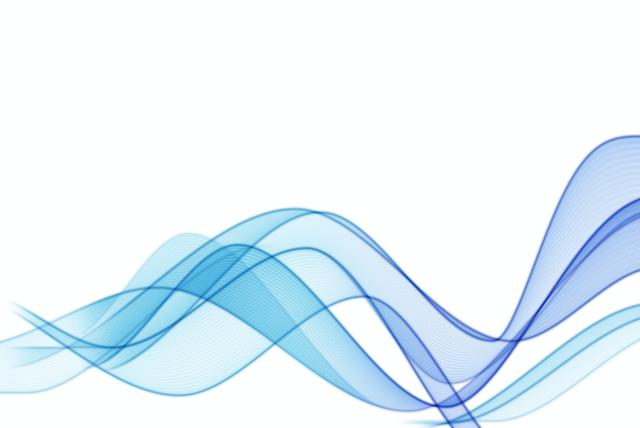
A Shadertoy shader for this background:

```glsl
#define EDGE_WIDTH 0.34
#define GLOW_WIDTH 2.2
#define GLOW_AMOUNT 0.22
#define THREADS 22.0
#define THREAD_AMOUNT 0.3
#define CYAN_FILL vec3(0.30, 0.77, 0.91)
#define BLUE_FILL vec3(0.16, 0.44, 0.88)
#define CYAN_EDGE vec3(0.10, 0.58, 0.80)
#define BLUE_EDGE vec3(0.04, 0.20, 0.72)
#define PAPER vec3(0.995, 1.0, 1.0)

// Height of a wave easing through four turning points.
// Skew above one makes the last rise steeper at its start.
float wave(float x, vec4 turnX, vec4 turnY, float skew) {
    float last = clamp((x - turnX.z) / (turnX.w - turnX.z), 0.0, 1.0);
    last = 1.0 - pow(1.0 - last, skew);
    return turnY.x
        + (turnY.y - turnY.x) * smoothstep(turnX.x, turnX.y, x)
        + (turnY.z - turnY.y) * smoothstep(turnX.y, turnX.z, x)
        + (turnY.w - turnY.z) * last * last * (3.0 - 2.0 * last);
}

// Wave height, and signed distance from the point to the wave.
vec2 curve(vec2 p, vec4 turnX, vec4 turnY, float skew) {
    float h = wave(p.x, turnX, turnY, skew);
    float slope = (wave(p.x + 0.1, turnX, turnY, skew) - h) / 0.1;
    return vec2(h, (p.y - h) / sqrt(1.0 + slope * slope));
}

float stroke(float d) {
    d /= EDGE_WIDTH;
    return exp(-d * d);
}

// Translucent veil between curves a and b; paired values belong to a and b.
void ribbon(inout vec3 color, vec2 p, vec2 a, vec2 b, vec2 fill, vec2 edge,
            vec2 span, float blueness) {
    float fade = smoothstep(span.x, span.x + 10.0, p.x)
        * (1.0 - smoothstep(span.y - 18.0, span.y, p.x));
    float blue = blueness * smoothstep(68.0, 106.0, p.x);
    float depth = min(max(a.y, b.y), -min(a.y, b.y));
    float inside = smoothstep(-0.15, 0.15, depth);
    float width = max(abs(a.x - b.x), 0.01);
    float t = clamp(abs(p.y - a.x) / width, 0.0, 1.0);

    // Fine threads, shown only where their spacing can be seen
    float gap = width / THREADS;
    float thread = cos(6.28318 * t * THREADS) * smoothstep(0.3, 0.7, gap)
        * (1.0 - smoothstep(1.0, 1.8, gap));
    float glow = GLOW_AMOUNT * dot(edge, exp(-abs(vec2(a.y, b.y)) / GLOW_WIDTH));
    float veil = mix(fill.x, fill.y, t) * (1.0 + THREAD_AMOUNT * thread) + glow;
    color *= mix(vec3(1.0), mix(CYAN_FILL, BLUE_FILL, blue),
                 clamp(veil * inside * fade, 0.0, 1.0));

    // Bright outlines
    float line = edge.x * stroke(a.y) + edge.y * stroke(b.y);
    color *= mix(vec3(1.0), mix(CYAN_EDGE, BLUE_EDGE, blue),
                 clamp(line * fade, 0.0, 1.0));
}

void mainImage(out vec4 fragColor, in vec2 fragCoord) {
    // Hundredths of the canvas height, three to two
    vec2 p = fragCoord / iResolution.xy * vec2(150.0, 100.0);
    vec3 color = PAPER;

    // High arch and its neighbours
    vec2 arch = curve(p, vec4(21.5, 75.2, 115.5, 151.5), vec4(13.0, 50.4, 20.3, 68.2), 1.7);
    vec2 shoulder = curve(p, vec4(0.0, 69.3, 120.0, 154.0), vec4(14.0, 51.2, 20.3, 37.5), 1.0);
    vec2 hollow = curve(p, vec4(26.4, 71.9, 105.5, 154.0), vec4(18.8, 42.0, 10.4, 51.0), 1.0);

    // Central body
    vec2 spine = curve(p, vec4(19.5, 55.7, 104.5, 156.0), vec4(14.0, 42.8, 4.9, 54.5), 1.15);
    vec2 keel = curve(p, vec4(-7.8, 37.0, 95.7, 156.0), vec4(19.0, 32.8, 3.9, 50.5), 1.0);
    vec2 hump = curve(p, vec4(14.6, 44.0, 94.0, 156.0), vec4(20.0, 45.5, 4.0, 49.0), 1.0);
    vec2 tail = curve(p, vec4(6.0, 62.0, 104.5, 156.0), vec4(8.2, 42.5, 5.0, 51.0), 1.0);

    // Waves plunging below the canvas
    vec2 diveUpper = curve(p, vec4(-7.8, 26.4, 71.9, 119.0), vec4(32.6, 18.8, 42.0, -9.4), 1.0);
    vec2 diveLower = curve(p, vec4(-15.6, 42.0, 85.4, 125.0), vec4(33.6, 7.6, 30.7, -9.4), 1.0);

    // Low waves rising at the right
    vec2 risingTop = curve(p, vec4(92.0, 97.6, 154.0, 160.0), vec4(0.0, 0.0, 29.2, 29.2), 1.0);
    vec2 risingMid = curve(p, vec4(96.0, 104.0, 157.0, 162.0), vec4(1.0, 1.0, 26.8, 26.8), 1.0);
    vec2 risingLow = curve(p, vec4(108.0, 116.0, 160.0, 165.0), vec4(1.6, 1.6, 23.5, 23.5), 1.0);

    // Pale veils first, then the strong body
    ribbon(color, p, keel, tail, vec2(0.13, 0.10), vec2(0.30, 0.28), vec2(-12.0, 68.0), 0.0);
    ribbon(color, p, hump, keel, vec2(0.26, 0.38), vec2(0.12, 0.10), vec2(14.0, 98.0), 0.8);
    ribbon(color, p, risingTop, risingMid, vec2(0.26, 0.20), vec2(0.55, 0.40), vec2(97.0, 180.0), 0.1);
    ribbon(color, p, risingMid, risingLow, vec2(0.16, 0.08), vec2(0.15, 0.22), vec2(92.0, 180.0), 0.1);
    ribbon(color, p, arch, shoulder, vec2(0.31, 0.10), vec2(0.55, 0.45), vec2(22.0, 190.0), 0.85);
    ribbon(color, p, shoulder, hollow, vec2(0.15, 0.24), vec2(0.20, 0.30), vec2(0.0, 190.0), 0.85);
    ribbon(color, p, diveUpper, diveLower, vec2(0.20, 0.15), vec2(0.62, 0.60), vec2(1.0, 135.0), 1.0);
    ribbon(color, p, spine, keel, vec2(0.42, 0.25), vec2(0.70, 0.30), vec2(18.0, 190.0), 1.0);

    fragColor = vec4(color, 1.0);
}
```
